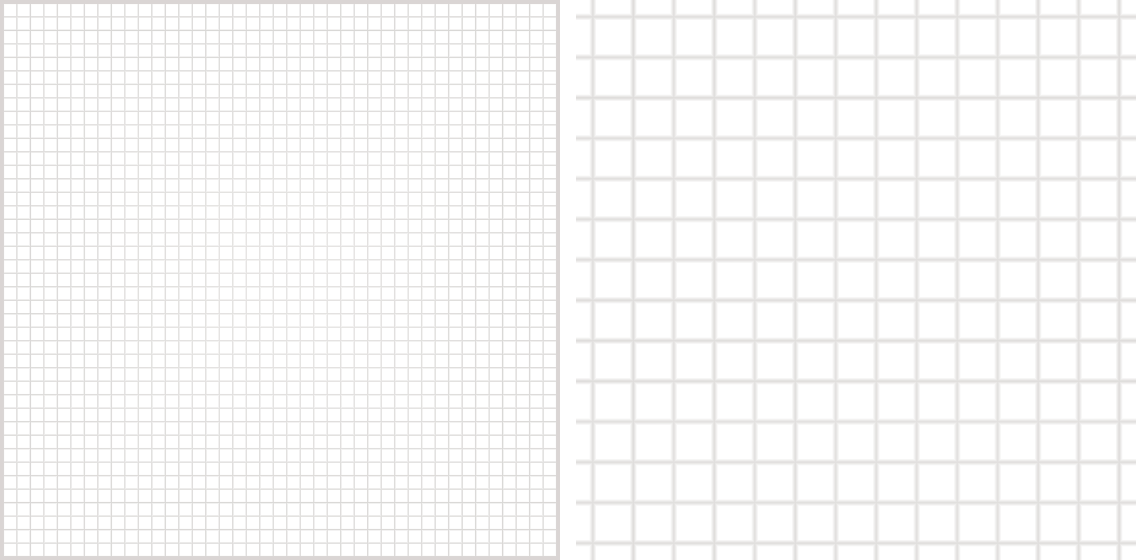
Left, the full canvas; right, a detail of the centre.
A WebGL 1 fragment shader for this pattern:

```glsl
precision highp float;

uniform vec2 u_resolution;

float hash(float n) {
  return fract(sin(n * 12.9898) * 43758.5453);
}

// Soft ruled line: x is the distance to its centre, in canvas units
float ruledLine(float x, float halfWidth, float softness) {
  return clamp((halfWidth - abs(x)) / softness + 0.5, 0.0, 1.0);
}

void main() {
  vec2 uv = gl_FragCoord.xy / u_resolution;
  float pixel = 1.0 / min(u_resolution.x, u_resolution.y);
  float softness = max(pixel, 0.002);

  // 41 cells each way, centred inside the frame
  vec2 grid = (uv - 0.5) * 41.5 + 20.5;
  vec2 lineIndex = floor(grid + 0.5);
  vec2 offset = (grid - lineIndex) / 41.5;

  // Slight change of strength from line to line
  float column = ruledLine(offset.x, 0.00118, softness) * (0.94 + 0.12 * hash(lineIndex.x + 3.0));
  float row = ruledLine(offset.y, 0.00118, softness) * (0.94 + 0.12 * hash(lineIndex.y + 71.0));

  // The ruling fades a little towards the middle
  vec2 fromCentre = abs(uv - 0.5) * 2.0;
  float edgeCloseness = smoothstep(0.1, 0.95, max(fromCentre.x, fromCentre.y));
  vec3 lineColor = mix(vec3(0.885, 0.878, 0.872), vec3(0.855, 0.848, 0.842), edgeCloseness);
  vec3 color = mix(vec3(1.0), lineColor, max(column, row));

  // Plain border band
  vec2 toEdge = min(uv, 1.0 - uv);
  float frame = 1.0 - smoothstep(-0.5, 0.5, (min(toEdge.x, toEdge.y) - 0.0066) / softness);
  color = mix(color, vec3(0.855, 0.835, 0.832), frame);

  gl_FragColor = vec4(color, 1.0);
}
```
